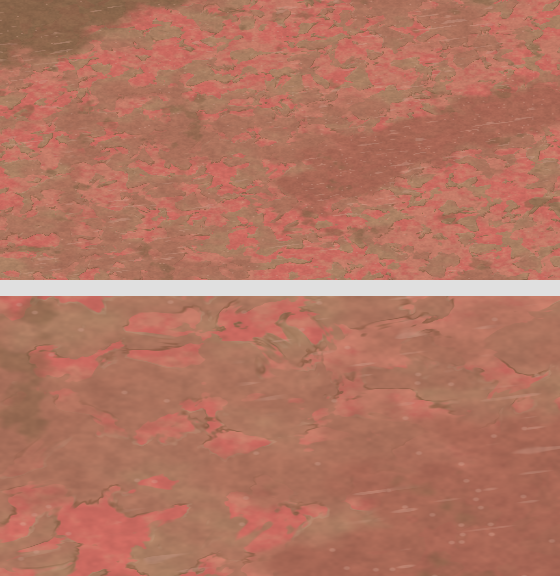
Top, the full canvas; bottom, a detail of the centre.
Reproduce this texture procedurally as a WebGL 1 fragment shader.

```glsl
precision highp float;
// Weathered pink paint flaking from tan ground, with brown stains and an olive corner.
uniform vec2 u_resolution;

const vec3 VIVID_PAINT = vec3(0.80, 0.42, 0.38);
const vec3 FADED_PAINT = vec3(0.76, 0.48, 0.405);
const vec3 TAN_GROUND = vec3(0.67, 0.50, 0.39);
const vec3 BROWN_GROUND = vec3(0.675, 0.455, 0.37);
const vec3 RED_STAIN = vec3(0.65, 0.40, 0.33);
const vec3 BROWN_FILM = vec3(0.66, 0.43, 0.35);
const vec3 OLIVE_GRIME = vec3(0.51, 0.385, 0.28);
const vec3 PALE_CHIP = vec3(0.80, 0.61, 0.54);

float hash(vec2 p) {
  vec3 q = fract(p.xyx * 0.1031);
  q += dot(q, q.yzx + 33.33);
  return fract((q.x + q.y) * q.z);
}

float noise(vec2 p) {
  vec2 cell = floor(p);
  vec2 f = fract(p);
  f = f * f * (3.0 - 2.0 * f);
  float low = mix(hash(cell), hash(cell + vec2(1.0, 0.0)), f.x);
  float high = mix(hash(cell + vec2(0.0, 1.0)), hash(cell + 1.0), f.x);
  return mix(low, high, f.y);
}

float fbm(vec2 p) {
  float sum = 0.0;
  float gain = 0.533;
  for (int i = 0; i < 4; i++) {
    sum += gain * noise(p);
    p = mat2(1.6, 1.2, -1.2, 1.6) * p + 17.3;
    gain *= 0.5;
  }
  return sum;
}

float segmentDistance(vec2 p, vec2 a, vec2 b) {
  vec2 along = b - a;
  float t = clamp(dot(p - a, along) / dot(along, along), 0.0, 1.0);
  return length(p - a - along * t);
}

// Soft-edged stroke between two points
float stroke(vec2 p, vec2 a, vec2 b, float radius, float blur) {
  return 1.0 - smoothstep(radius - blur, radius + blur, segmentDistance(p, a, b));
}

// Flake relief: small, wide islands
float flakeField(vec2 p) {
  vec2 q = vec2(p.x, p.y - 0.06 * p.x) * vec2(21.0, 37.0);
  vec2 bend = vec2(noise(q * 0.7 + 41.0), noise(q * 0.7 + 83.0)) - 0.5;
  return fbm(q + 1.1 * bend);
}

// Sparse round chips, one candidate per cell
float chips(vec2 p, float scale, float share) {
  vec2 q = p * vec2(0.6, 1.0) * scale;
  vec2 cell = floor(q);
  vec2 centre = 0.3 + 0.4 * vec2(hash(cell + 5.0), hash(cell + 29.0));
  float dotMask = 1.0 - smoothstep(0.1, 0.3, length(fract(q) - centre));
  return dotMask * step(1.0 - share, hash(cell + 71.0));
}

void main() {
  vec2 p = gl_FragCoord.xy / u_resolution.y;
  float broad = fbm(p * vec2(3.0, 6.0) + 9.0);
  float medium = fbm(p * vec2(8.0, 18.0) + 31.0);
  float fine = fbm(p * vec2(45.0, 90.0) + 53.0);
  float grain = noise(p * vec2(150.0, 230.0));
  vec2 wobble = vec2(medium, fbm(p * vec2(12.0, 22.0) + 67.0)) - 0.5;
  vec2 ragged = p + 0.16 * wobble;
  vec2 beamPoint = p + 0.09 * wobble;

  // Stains: diagonal sweep, crossed beams and scattered blotches
  float sweep = stroke(ragged, vec2(1.12, 0.33), vec2(1.5, 0.51), 0.10, 0.025);
  sweep = max(sweep, stroke(ragged, vec2(1.5, 0.52), vec2(2.05, 0.65), 0.085, 0.035));
  float beams = stroke(beamPoint, vec2(0.25, 0.05), vec2(0.26, 0.62), 0.03, 0.02);
  beams = max(beams, 0.8 * stroke(beamPoint, vec2(0.62, 0.04), vec2(0.64, 0.75), 0.016, 0.014));
  beams = max(beams, 0.75 * stroke(beamPoint, vec2(0.0, 0.56), vec2(1.3, 0.55), 0.015, 0.015));
  beams = max(beams, 0.7 * stroke(beamPoint, vec2(0.0, 0.23), vec2(0.45, 0.22), 0.013, 0.016));
  float blotch = smoothstep(0.56, 0.67, mix(broad, medium, 0.5));

  // Paint and exposed ground
  float level = 0.505 - 0.28 * (broad - 0.5) - 0.08 * beams - 0.05 * blotch;
  float relief = flakeField(p) - level;
  float bare = smoothstep(-0.025, 0.025, relief);
  vec3 paint = mix(VIVID_PAINT, FADED_PAINT, smoothstep(0.36, 0.60, mix(medium, fine, 0.45)));
  vec3 ground = mix(TAN_GROUND, BROWN_GROUND, smoothstep(0.40, 0.58, mix(broad, medium, 0.5)));
  vec3 color = mix(paint, ground, bare);

  // Broken shaded rims with light on one side
  float rim = 1.0 - smoothstep(0.0, 0.05, abs(relief - 0.025));
  rim *= smoothstep(0.35, 0.6, noise(p * vec2(30.0, 45.0) + 91.0));
  float slope = flakeField(p + vec2(0.003, -0.005)) - level - relief;
  color = mix(color, OLIVE_GRIME, 0.26 * rim);
  color += rim * clamp(slope * 1.2, -0.06, 0.07);

  // Translucent stain films
  color = mix(color, BROWN_FILM, 0.72 * max(beams, blotch));
  color = mix(color, RED_STAIN, 0.92 * sweep);

  // Olive corner and a few dark smudges
  float cornerEdge = mix(0.79, 0.99, smoothstep(0.05, 0.75, p.x));
  float corner = smoothstep(-0.05, 0.05, ragged.y - cornerEdge);
  corner *= 1.0 - smoothstep(0.7, 0.85, p.x);
  float smudge = smoothstep(0.70, 0.80, fbm(p * vec2(10.0, 18.0) + 113.0));
  color = mix(color, OLIVE_GRIME, max(0.85 * corner, 0.5 * smudge));

  // Pale chips, faint scratches and surface grain
  float scratch = smoothstep(0.80, 0.92, noise(vec2(p.x * 20.0, (p.y - 0.12 * p.x) * 150.0)));
  scratch *= smoothstep(0.5, 0.62, fbm(p * 6.0 + 151.0));
  float chip = chips(p, 95.0, 0.03 + 0.07 * sweep);
  color = mix(color, PALE_CHIP, max(0.4 * scratch, 0.4 * chip));
  color *= 1.0 + 0.15 * (fine - 0.5) + 0.06 * (grain - 0.5);
  gl_FragColor = vec4(color, 1.0);
}
```
